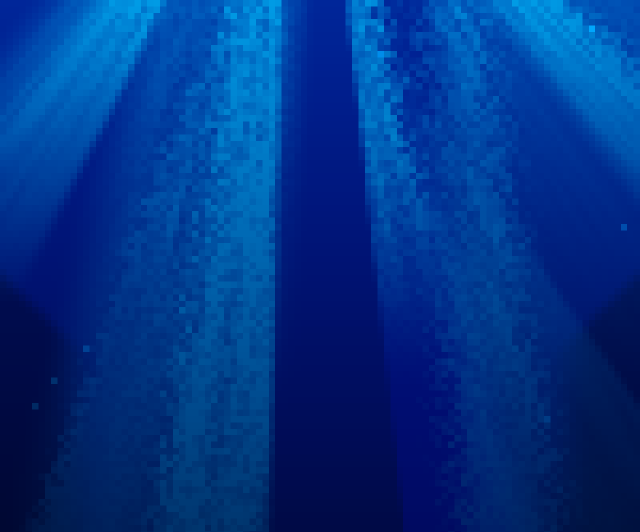
Give the GLSL for this background, as a WebGL 1 fragment shader.

```glsl
precision mediump float;
// Blocky underwater scene: shafts of blue light fanning down from the surface.

#define CELLS 100.0            // mosaic cells across the canvas
#define APEX vec2(0.46, -0.455) // where the shafts converge, above the surface
#define EDGE_GRAIN 1.0         // roughness of the shaft edges
#define GRAIN 0.46             // cell to cell contrast inside the shafts
#define STREAKS 0.5            // contrast of the fine rays
#define SPARKLE 0.0012         // share of cells holding a bright speck
#define MID_SHIFT vec3(0.0, -0.02, 0.015) // purer blue at middle depth
#define WATER_TOP vec3(0.0, 0.15, 0.60)
#define WATER_DEEP vec3(0.0, 0.04, 0.27)
#define LIGHT_TOP vec3(0.0, 0.61, 0.90)
#define LIGHT_DEEP vec3(0.0, 0.21, 0.43)

uniform vec2 u_resolution;

float hash(vec2 p) {
  vec3 q = fract(p.xyx * vec3(0.1031, 0.1030, 0.0973));
  q += dot(q, q.yzx + 33.33);
  return fract((q.x + q.y) * q.z);
}

float noise(vec2 p) {
  vec2 i = floor(p), f = fract(p);
  f = f * f * (3.0 - 2.0 * f);
  return mix(mix(hash(i), hash(i + vec2(1.0, 0.0)), f.x),
             mix(hash(i + vec2(0.0, 1.0)), hash(i + 1.0), f.x), f.y);
}

vec3 depthColor(vec3 top, vec3 deep, float depth) {
  return mix(top, deep, depth) + MID_SHIFT * 4.0 * depth * (1.0 - depth);
}

// Shaft between two slanted edges, each given as (x at top, x at bottom).
// soft and jitter hold the blur and roughness of the left and right edge.
float shaft(vec2 p, vec2 left, vec2 right, vec2 soft, vec2 jitter) {
  vec2 rough = jitter * min(soft, vec2(0.03));
  float l = mix(left.x, left.y, p.y) + rough.x;
  float r = mix(right.x, right.y, p.y) + rough.y;
  return smoothstep(l - soft.x, l + soft.x, p.x)
       * (1.0 - smoothstep(r - soft.y, r + soft.y, p.x));
}

// Layers two amounts of light without exceeding one.
float screen(float a, float b) {
  return 1.0 - (1.0 - a) * (1.0 - clamp(b, 0.0, 1.0));
}

// p.x runs left to right, p.y is depth: 0 at the top, 1 at the bottom.
float lightAmount(vec2 p, float jitter) {
  float d = p.y;
  vec2 none = vec2(0.0), onLeft = vec2(jitter, 0.0), onRight = vec2(0.0, jitter);
  // Wide, faint haze
  float a = 0.38 * (1.0 - 0.6 * d)
          * shaft(p, vec2(0.235, 0.04), vec2(0.44, 0.418), vec2(0.05, 0.012), none);
  a = screen(a, 0.34 * max(1.0 - 1.25 * d, 0.0)
          * shaft(p, vec2(0.69, 0.82), vec2(1.3, 1.5), vec2(0.02), none));
  a = screen(a, 0.36 * max(1.0 - 1.3 * d, 0.0)
          * shaft(p, vec2(0.40, 0.40), vec2(0.468, 0.43), vec2(0.02, 0.03), none));
  // Outer shafts
  a = screen(a, 0.95 * max(1.0 - 1.75 * d, 0.0)
          * shaft(p, vec2(0.13, -0.62), vec2(0.262, -0.165), vec2(0.09, 0.014), none));
  a = screen(a, 0.90 * max(1.0 - 1.5 * d, 0.0)
          * shaft(p, vec2(0.77, 1.42), vec2(0.885, 1.705), vec2(0.035, 0.05), onRight));
  // Left centre shaft: broad veil and bright core
  a = screen(a, 0.34
          * shaft(p, vec2(0.345, 0.055), vec2(0.44, 0.418), vec2(0.02, 0.012), onLeft));
  a = screen(a, 0.72
          * shaft(p, vec2(0.374, 0.24), vec2(0.442, 0.418), vec2(0.022, 0.010), onLeft));
  // Right centre shafts
  a = screen(a, 0.74 * (1.0 - smoothstep(0.25, 0.76, d))
          * shaft(p, vec2(0.541, 0.632), vec2(0.59, 0.79), vec2(0.006, 0.025), onRight));
  a = screen(a, 0.40
          * shaft(p, vec2(0.655, 0.72), vec2(0.745, 0.87), vec2(0.035), vec2(jitter)));
  a = screen(a, 0.22
          * shaft(p, vec2(0.66, 0.74), vec2(0.553, 1.136), vec2(0.03, 0.012), none));
  return a;
}

vec3 shadeCell(vec2 cell) {
  vec2 p = (cell + 0.5) / CELLS;
  p.y *= u_resolution.x / u_resolution.y;
  float depth = clamp(p.y, 0.0, 1.0);
  float edgeJitter = EDGE_GRAIN * (2.0 * hash(cell) - 1.0);

  // Water, with shadowed corners and a purer blue right of the central gap
  vec3 water = depthColor(WATER_TOP, WATER_DEEP, depth);
  float side = min(p.x, 1.0 - p.x);
  float corner = smoothstep(-0.02, 0.03, depth - 0.51 - 1.15 * side);
  water *= 1.0 - 0.28 * corner * (1.0 - smoothstep(0.07, 0.16, side));
  float veil = shaft(p, vec2(0.541, 0.632), vec2(0.62, 0.82), vec2(0.006, 0.05), vec2(0.0));
  water.b += 0.11 * depth * veil;

  // Light broken into fine rays; the grain is strongest in the centre shafts
  float fan = (p.x - APEX.x) / (p.y - APEX.y);
  float centre = smoothstep(0.12, 0.3, side);
  float rays = (noise(vec2(fan * 55.0 + 120.0, depth * 5.0)) - 0.5) * mix(0.6, 1.0, centre);
  float grain = (hash(cell + 57.0) - 0.5) * mix(0.2, 1.0, centre);
  float amount = lightAmount(p, edgeJitter) * (1.0 + STREAKS * rays + GRAIN * grain);
  vec3 light = depthColor(LIGHT_TOP, LIGHT_DEEP, depth);
  vec3 color = mix(water, light, clamp(amount, 0.0, 1.0));

  // Drifting specks
  float speck = step(1.0 - SPARKLE, hash(cell + 191.0));
  return color + speck * vec3(0.0, 0.20, 0.20) * (1.0 - 0.5 * depth);
}

void main() {
  // Four samples per pixel smooth the borders between cells
  vec3 color = vec3(0.0);
  for (int i = 0; i < 4; i++) {
    float k = float(i);
    vec2 offset = vec2(mod(k, 2.0), floor(k * 0.5)) * 0.5 - 0.25;
    vec2 point = gl_FragCoord.xy + offset;
    point.y = u_resolution.y - point.y;
    color += shadeCell(floor(point * CELLS / u_resolution.x));
  }
  gl_FragColor = vec4(color * 0.25, 1.0);
}
```
